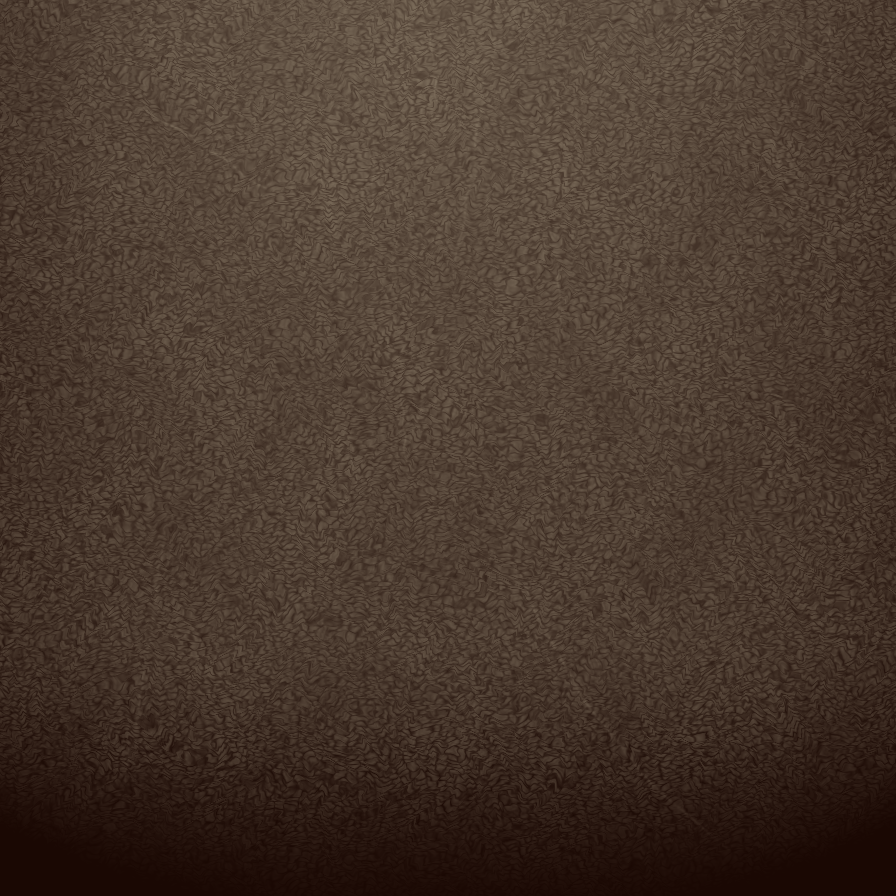
Reproduce this texture procedurally as a three.js fragment shader.

```glsl
// Worn dark brown leather with fine wrinkled grain, pale scratches and a shaded lower edge.
varying vec2 vUv;

const vec3 DEEP_BROWN = vec3(0.10, 0.03, 0.01);
const vec3 PALE_BROWN = vec3(0.41, 0.35, 0.29);
const int SCRATCH_COUNT = 30;
const int FLECK_COUNT = 12;

vec2 hash2(vec2 p) {
  vec3 q = fract(vec3(p.xyx) * vec3(0.1031, 0.1030, 0.0973));
  q += dot(q, q.yzx + 33.33);
  return fract((q.xx + q.yz) * q.zy);
}

// Distances to the nearest and second nearest cell points
vec2 cellular(vec2 p) {
  vec2 cell = floor(p);
  vec2 local = fract(p);
  vec2 nearest = vec2(8.0);
  for (int y = -1; y <= 1; y++) {
    for (int x = -1; x <= 1; x++) {
      vec2 offset = vec2(float(x), float(y));
      float d = length(offset + hash2(cell + offset) - local);
      nearest.y = min(nearest.y, max(nearest.x, d));
      nearest.x = min(nearest.x, d);
    }
  }
  return nearest;
}

// Rotated, mutually warped sine layers, roughly -1 to 1
float layeredSines(vec2 p) {
  float sum = 0.0;
  float weight = 0.5;
  for (int i = 0; i < 5; i++) {
    p += 0.6 * sin(p.yx * 1.3 + float(i) * 2.1);
    sum += weight * sin(p.x) * sin(p.y + 1.0);
    p = mat2(1.25, 1.15, -1.15, 1.25) * p + 3.7;
    weight *= 0.72;
  }
  return sum;
}

// Light from the top centre, falling off to the sides and the bottom
float lighting(vec2 p) {
  float side = abs(2.0 * p.x - 1.0);
  float rise = 0.60 * smoothstep(-0.05, 0.30, p.y) + 0.20 * p.y;
  vec2 toGlow = (p - vec2(0.46, 1.0)) / vec2(0.36, 0.40);
  return rise + 0.17 * exp(-dot(toGlow, toGlow)) - 0.20 * side * side * side;
}

// Short creases that mostly run across and bend with the hide
float wrinkles(vec2 p, float patchiness) {
  vec2 bend = vec2(layeredSines(p * 34.0 + 5.0), layeredSines(p * 27.0));
  vec2 ripple = sin(p.yx * vec2(310.0, 260.0) + 4.0 * bend);
  vec2 q = p + bend * vec2(0.006, 0.012) + 0.0009 * ripple;
  vec2 coarse = cellular(q * vec2(88.0, 185.0));
  vec2 fine = cellular(q * vec2(145.0, 250.0) + 17.0);
  float plateau = smoothstep(0.0, 0.45, coarse.y - coarse.x);
  float creaseDepth = 0.25 + 0.08 * patchiness;
  return creaseDepth * (plateau - 0.6) - 0.30 * (fine.x - 0.45);
}

// Bowed, slightly wavering line that fades at both ends
float scratch(vec2 p, vec2 start, vec2 end, float bow, float width) {
  vec2 along = end - start;
  vec2 normal = normalize(vec2(-along.y, along.x));
  float t = clamp(dot(p - start, along) / dot(along, along), 0.0, 1.0);
  float sway = 4.0 * bow * t * (1.0 - t) + 0.0012 * sin(t * 23.0 + start.x * 90.0);
  float d = length(p - start - along * t - normal * sway) / width;
  float fade = smoothstep(0.0, 0.15, t) * (1.0 - smoothstep(0.8, 1.0, t));
  return exp(-d * d) * fade;
}

float longScratches(vec2 p) {
  float s = scratch(p, vec2(0.14, 0.89), vec2(0.32, 0.77), 0.004, 0.0016);
  s += 0.7 * scratch(p, vec2(0.57, 0.39), vec2(0.83, 0.04), -0.036, 0.0018);
  s += 0.7 * scratch(p, vec2(0.54, 0.92), vec2(0.50, 0.67), 0.004, 0.0020);
  s += 0.4 * scratch(p, vec2(0.49, 0.64), vec2(0.45, 0.48), 0.003, 0.0024);
  s += 0.5 * scratch(p, vec2(0.19, 0.46), vec2(0.13, 0.08), 0.004, 0.0022);
  s += 0.5 * scratch(p, vec2(0.15, 0.65), vec2(0.29, 0.59), 0.006, 0.0018);
  return s;
}

// Scattered near-vertical nicks, gathered in the upper half
float shortScratches(vec2 p) {
  float sum = 0.0;
  for (int i = 0; i < SCRATCH_COUNT; i++) {
    vec2 seed = hash2(vec2(float(i) + 3.0, 41.0));
    vec2 shape = hash2(vec2(float(i) + 7.0, 83.0));
    vec2 start = vec2(seed.x, 1.03 - 0.65 * seed.y * seed.y);
    vec2 end = start + vec2(0.025 * (shape.x - 0.5), -0.03 - 0.08 * shape.y);
    sum += (0.25 + 0.6 * shape.x) * scratch(p, start, end, 0.002, 0.0013);
  }
  return sum;
}

float flecks(vec2 p) {
  float sum = 0.0;
  for (int i = 0; i < FLECK_COUNT; i++) {
    vec2 center = hash2(vec2(float(i) + 11.0, 19.0));
    float radius = 0.002 + 0.004 * hash2(center * 91.0).x;
    float d = length((p - center) * vec2(0.8, 1.2));
    sum += 1.0 - smoothstep(0.4 * radius, radius, d);
  }
  return sum;
}

void main() {
  float mottling = layeredSines(vUv * vec2(22.0, 17.0));
  float light = lighting(vUv);
  float grainStrength = smoothstep(-0.1, 0.45, light);
  float tone = light + grainStrength * (wrinkles(vUv, mottling) + 0.05 * mottling);

  // Scratches are broken up where the surface dips
  float wear = smoothstep(-0.5, 0.4, layeredSines(vUv * 75.0 + 9.0));
  float marks = (longScratches(vUv) + shortScratches(vUv)) * mix(0.3, 1.0, wear);
  tone += 0.24 * marks + 0.10 * flecks(vUv);

  gl_FragColor = vec4(mix(DEEP_BROWN, PALE_BROWN, clamp(tone, 0.0, 1.25)), 1.0);
}
```
